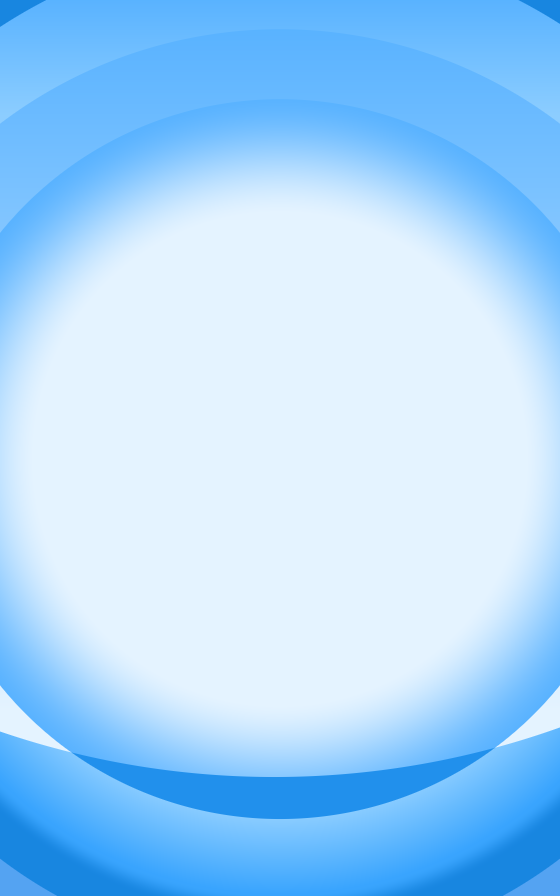
Give the GLSL for this background, as a Shadertoy shader.

```glsl
// Pale glowing disc over nested blue circles, with a deep blue bowl at the foot.

// Circles as (centre.x, centre.y, radius), in canvas heights from the centre
const vec3 INNER_DISC  = vec3( 0.0000, -0.0124, 0.4017);
const vec3 MIDDLE_DISC = vec3( 0.0000, -0.0482, 0.5156);
const vec3 OUTER_DISC  = vec3( 0.0026, -0.0117, 0.5755);
const vec3 BOWL_CURVE  = vec3(-0.0065,  0.5794, 0.9466);

// Radii and heights where the gradients start and end
const vec2 INNER_FADE  = vec2(0.275, 0.402);
const vec2 MIDDLE_FADE = vec2(0.467, -0.294);
const vec2 OUTER_FADE  = vec2(0.500, 0.370);
const vec2 BOWL_GLOW   = vec2(0.362, 0.449);
const vec2 BOWL_RIM    = vec2(0.450, 0.476);

const vec3 ICE     = vec3(0.895, 0.953, 1.000);
const vec3 POWDER  = vec3(0.550, 0.805, 1.000);
const vec3 SKY     = vec3(0.350, 0.700, 1.000);
const vec3 AZURE   = vec3(0.225, 0.645, 0.995);
const vec3 COBALT  = vec3(0.130, 0.565, 0.925);
const vec3 DEEP    = vec3(0.095, 0.525, 0.880);
const vec3 CORNER  = vec3(0.330, 0.640, 0.950);

// Signed distance to a circle, negative inside
float circle(vec2 p, vec3 disc) {
    return length(p - disc.xy) - disc.z;
}

// Antialiased coverage of the negative side of a distance
float coverage(float dist) {
    return clamp(0.5 - dist * iResolution.y, 0.0, 1.0);
}

// Linear progress of x from span.x to span.y, in either direction
float ramp(vec2 span, float x) {
    return clamp((x - span.x) / (span.y - span.x), 0.0, 1.0);
}

void mainImage(out vec4 fragColor, in vec2 fragCoord) {
    vec2 p = (fragCoord - 0.5 * iResolution.xy) / iResolution.y;

    float inInner  = coverage(circle(p, INNER_DISC));
    float inMiddle = coverage(circle(p, MIDDLE_DISC));
    float inOuter  = coverage(circle(p, OUTER_DISC));
    float inBowl   = coverage(-circle(p, BOWL_CURVE)) * step(p.y, 0.0);

    // Nested discs, from the back to the front
    vec3 color = DEEP;
    color = mix(color, mix(SKY, POWDER, ramp(OUTER_FADE, p.y)), inOuter);
    color = mix(color, mix(SKY, ICE, ramp(MIDDLE_FADE, p.y)), inMiddle);

    float innerRadius = length(p - INNER_DISC.xy);
    float fade = ramp(INNER_FADE, innerRadius);
    fade = mix(fade, smoothstep(0.0, 1.0, fade), 0.6);
    color = mix(color, mix(ICE, SKY, fade), inInner);

    // Bowl: bright under the disc, darkening towards its rim
    float bowlRadius = length(p - MIDDLE_DISC.xy);
    vec3 bowl = mix(POWDER, AZURE, ramp(BOWL_GLOW, bowlRadius));
    bowl = mix(bowl, DEEP, smoothstep(BOWL_RIM.x, BOWL_RIM.y, bowlRadius));
    bowl = mix(CORNER, bowl, inMiddle);
    bowl = mix(bowl, COBALT, inInner);
    color = mix(color, bowl, inBowl);

    fragColor = vec4(color, 1.0);
}
```
